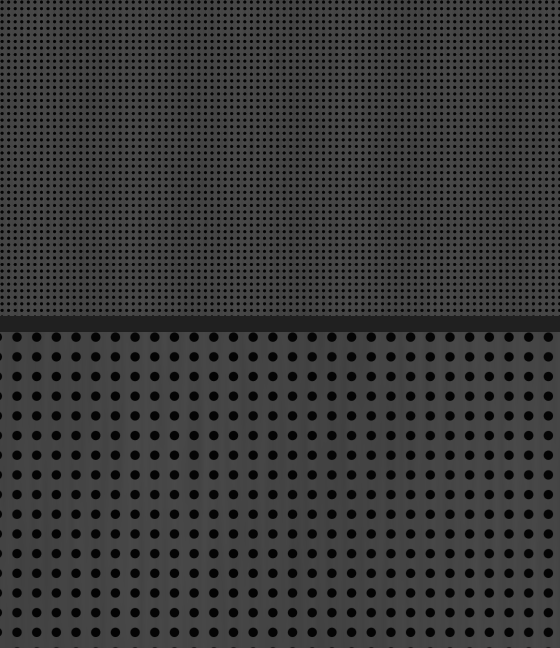
Top: the whole. Bottom: its middle third, enlarged.
Write a WebGL 1 fragment shader that draws this texture.

```glsl
precision highp float;
// Dark perforated metal sheet: a square grid of round black holes.
// Each hole has a soft shaded rim and a faint lit lower edge; the sheet
// carries a fine vertical brushed grain made from stretched gradient noise.

uniform vec2 u_resolution;

#define ROWS 48.17              // hole pitches per canvas height
#define FIRST_HOLE vec2(0.32)   // first centre from the top left, in pitches
#define HOLE_RADIUS 0.235       // in pitches
#define RIM_WIDTH 0.06
#define RIM_SHADE 0.16
#define RIM_LIGHT 0.035
#define GRAIN 0.028
#define BAND_PITCH 16.0         // width of the broad tonal bands, in pitches
#define BAND_DEPTH 0.007
#define METAL vec3(0.268)
#define HOLE_COLOR vec3(0.018)

float hash(vec2 p) {
  vec3 q = fract(vec3(p.xyx) * 0.1031);
  q += dot(q, q.yzx + 33.33);
  return fract((q.x + q.y) * q.z);
}

vec2 gradient(vec2 cell) {
  float angle = 6.28319 * hash(cell);
  return vec2(cos(angle), sin(angle));
}

float gradientNoise(vec2 p) {
  vec2 i = floor(p);
  vec2 f = fract(p);
  vec2 w = f * f * f * (f * (f * 6.0 - 15.0) + 10.0);
  vec2 e = vec2(1.0, 0.0);
  float top = mix(dot(gradient(i), f),
                  dot(gradient(i + e), f - e), w.x);
  float bottom = mix(dot(gradient(i + e.yx), f - e.yx),
                     dot(gradient(i + e.xx), f - e.xx), w.x);
  return mix(top, bottom, w.y);
}

// Vertical streaks at two scales, much longer than they are wide.
float brushedGrain(vec2 p) {
  return 0.6 * gradientNoise(p * vec2(3.1, 0.16) + 40.0)
       + 0.4 * gradientNoise(p * vec2(1.3, 0.07) + 90.0);
}

void main() {
  // Sheet coordinates in hole pitches, measured from the top left.
  vec2 fromTop = vec2(gl_FragCoord.x, u_resolution.y - gl_FragCoord.y);
  vec2 sheet = fromTop / u_resolution.y * ROWS;
  float pixel = ROWS / u_resolution.y;

  // Brushed metal with slow tonal bands.
  float band = cos(6.28319 * (sheet.x / BAND_PITCH - 0.83));
  vec3 color = METAL + GRAIN * brushedGrain(sheet) - BAND_DEPTH * band;

  // Nearest hole.
  vec2 grid = sheet - FIRST_HOLE + 0.5;
  vec2 offset = fract(grid) - 0.5;
  float wear = hash(floor(grid) + 17.0) - 0.5;
  float edge = length(offset) - HOLE_RADIUS;

  // Shaded rim, lit on the lower right.
  float rimWidth = max(RIM_WIDTH, 0.5 * pixel);
  float rim = 1.0 - smoothstep(0.0, rimWidth, edge);
  float facing = dot(offset, vec2(0.5, 0.866)) / max(length(offset), 0.001);
  color *= 1.0 - RIM_SHADE * rim * (1.0 + 0.4 * wear);
  color += RIM_LIGHT * rim * max(facing, 0.0);

  // Hole interior, smoothed over one pixel.
  float inside = clamp(0.5 - edge / pixel, 0.0, 1.0);
  color = mix(color, HOLE_COLOR * (1.0 + 0.4 * wear), inside);

  gl_FragColor = vec4(color, 1.0);
}
```
